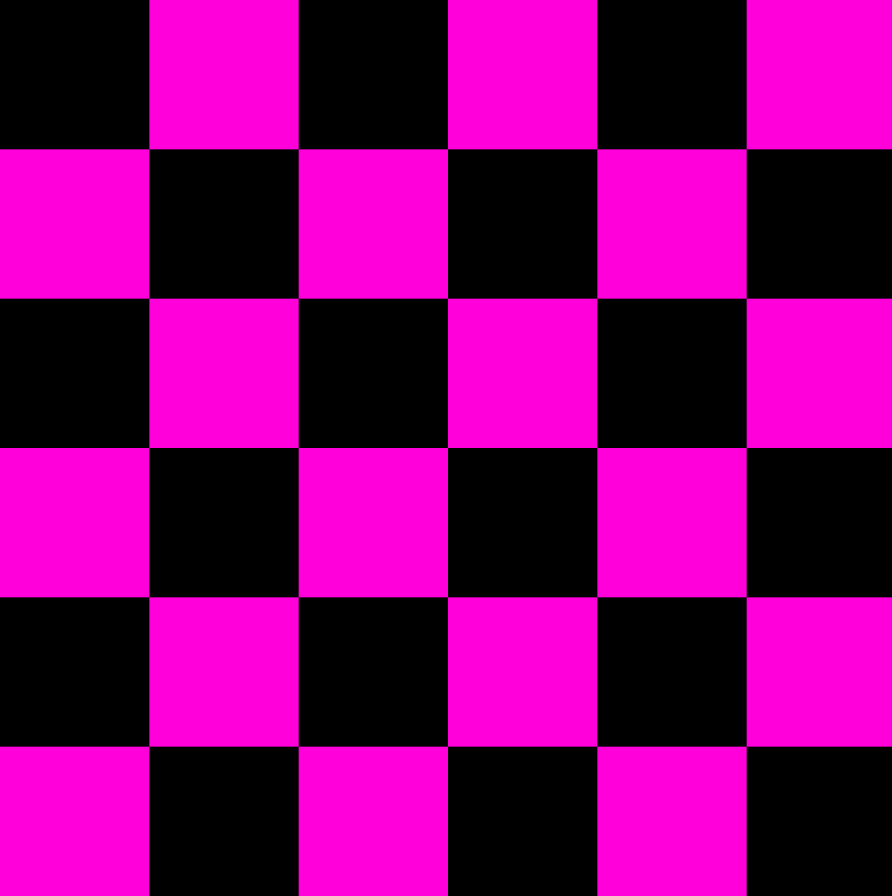
Reproduce this pattern procedurally as a Shadertoy shader.

```glsl
// Two-colour checkerboard of flat squares, six rows high, anchored at the
// lower left corner. Each axis is a square wave made from the signed distance
// to the nearest cell edge; the product of both waves picks the colour.

const float ROWS = 6.0;
const vec3 MAGENTA = vec3(1.0, 0.0, 0.86);
const vec3 BLACK = vec3(0.0);

// Signed distance to the nearest cell edge on each axis, positive in even cells.
vec2 edgeDistance(vec2 cellPos) {
    return 2.0 * abs(fract(0.5 * cellPos - 0.25) - 0.5) - 0.5;
}

// Checker coverage from 0 to 1, with edges box filtered over one pixel.
float checker(vec2 cellPos, float pixelWidth) {
    vec2 wave = clamp(2.0 * edgeDistance(cellPos) / pixelWidth, -1.0, 1.0);
    return 0.5 + 0.5 * wave.x * wave.y;
}

void mainImage(out vec4 fragColor, in vec2 fragCoord) {
    // Cells are square, sized by the canvas height.
    float pixelWidth = ROWS / iResolution.y;
    float coverage = checker(fragCoord * pixelWidth, pixelWidth);
    fragColor = vec4(mix(BLACK, MAGENTA, coverage), 1.0);
}
```
